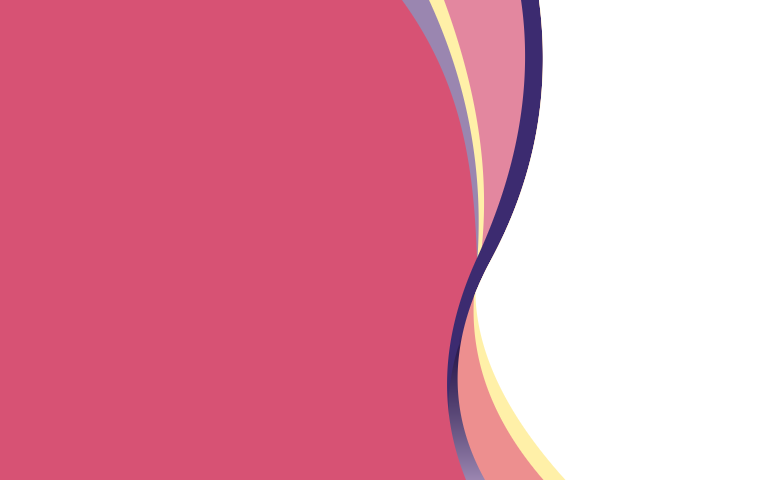
This background is drawn by a Shadertoy shader. Its source:

```glsl
const vec3 CRIMSON  = vec3(0.842, 0.322, 0.455);
const vec3 LAVENDER = vec3(0.605, 0.525, 0.690);
const vec3 CREAM    = vec3(1.000, 0.940, 0.660);
const vec3 PINK     = vec3(0.890, 0.530, 0.625);
const vec3 INDIGO   = vec3(0.235, 0.170, 0.440);
const vec3 SHADOW   = vec3(0.165, 0.100, 0.300);
const vec3 SALMON   = vec3(0.930, 0.560, 0.560);
const vec3 WHITE    = vec3(1.0);

// Heights, as fractions of the canvas
const float CROSSING    = 0.4625;
const float LOWER_START = 0.3833;
const float FOLD_TOP    = 0.285;
const float FOLD_BOTTOM = 0.17;

// Horizontal Bezier controls, listed from top to bottom
const vec4 RIBBON_LEFT_UPPER  = vec4(0.6784, 0.6947, 0.6727, 0.6211);
const vec4 RIBBON_LEFT_LOWER  = vec4(0.6211, 0.5768, 0.5678, 0.6068);
const vec4 RIBBON_RIGHT_UPPER = vec4(0.7018, 0.7165, 0.7001, 0.6406);
const vec4 RIBBON_RIGHT_LOWER = vec4(0.6406, 0.5878, 0.5779, 0.6315);
const vec4 LAVENDER_LEFT      = vec4(0.5234, 0.6048, 0.6169, 0.6211);
const vec4 CREAM_LEFT         = vec4(0.5586, 0.6103, 0.6292, 0.6217);
const vec4 PINK_LEFT          = vec4(0.5781, 0.6194, 0.6401, 0.6257);
const vec4 SALMON_RIGHT       = vec4(0.6172, 0.6122, 0.6384, 0.7077);
const vec4 CREAM_RIGHT        = vec4(0.6191, 0.6221, 0.6641, 0.7363);
const vec4 FOLD_LEFT          = vec4(0.5983, 0.5900, 0.5860, 0.5840);

// Cubic edge position at height y, held constant beyond its ends
float curveX(vec4 controls, float top, float bottom, float y) {
    float t = clamp((top - y) / (top - bottom), 0.0, 1.0);
    float s = 1.0 - t;
    return dot(controls, vec4(s * s * s, 3.0 * s * s * t, 3.0 * s * t * t, t * t * t));
}

// Smooth coverage of the area to the right of an edge
float rightOf(float x, float edge) {
    float d = x - edge;
    float pixelSpan = length(vec2(dFdx(d), dFdy(d)));
    return clamp(d / pixelSpan + 0.5, 0.0, 1.0);
}

float ribbonEdge(vec4 upper, vec4 lower, float y) {
    float upperX = curveX(upper, 1.0, CROSSING, y);
    float lowerX = curveX(lower, CROSSING, 0.0, y);
    return y > CROSSING ? upperX : lowerX;
}

void mainImage(out vec4 fragColor, in vec2 fragCoord) {
    vec2 uv = fragCoord / iResolution.xy;
    float x = uv.x;
    float y = uv.y;

    // Upper stripes converge behind the ribbon
    vec3 color = CRIMSON;
    color = mix(color, LAVENDER, rightOf(x, curveX(LAVENDER_LEFT, 1.0, CROSSING, y)));
    color = mix(color, CREAM, rightOf(x, curveX(CREAM_LEFT, 1.0, CROSSING, y)));
    color = mix(color, PINK, rightOf(x, curveX(PINK_LEFT, 1.0, CROSSING, y)));

    // Ribbon with a shaded fold fading to lavender
    float fade = pow(clamp(1.0 - y / FOLD_TOP, 0.0, 1.0), 1.3);
    vec3 foldColor = mix(SHADOW, LAVENDER, fade);
    float fold = rightOf(x, curveX(FOLD_LEFT, FOLD_TOP, FOLD_BOTTOM, y));
    fold *= 1.0 - smoothstep(FOLD_TOP - 0.02, FOLD_TOP + 0.02, y);
    float ribbonLeft = ribbonEdge(RIBBON_LEFT_UPPER, RIBBON_LEFT_LOWER, y);
    color = mix(color, mix(INDIGO, foldColor, fold), rightOf(x, ribbonLeft));

    // Lower stripes and the white side
    float ribbonRight = ribbonEdge(RIBBON_RIGHT_UPPER, RIBBON_RIGHT_LOWER, y);
    float salmonRight = max(ribbonRight, curveX(SALMON_RIGHT, LOWER_START, 0.0, y));
    float creamRight = max(ribbonRight, curveX(CREAM_RIGHT, LOWER_START, 0.0, y));
    color = mix(color, SALMON, rightOf(x, ribbonRight));
    color = mix(color, CREAM, rightOf(x, salmonRight));
    color = mix(color, WHITE, rightOf(x, creamRight));

    fragColor = vec4(color, 1.0);
}
```
